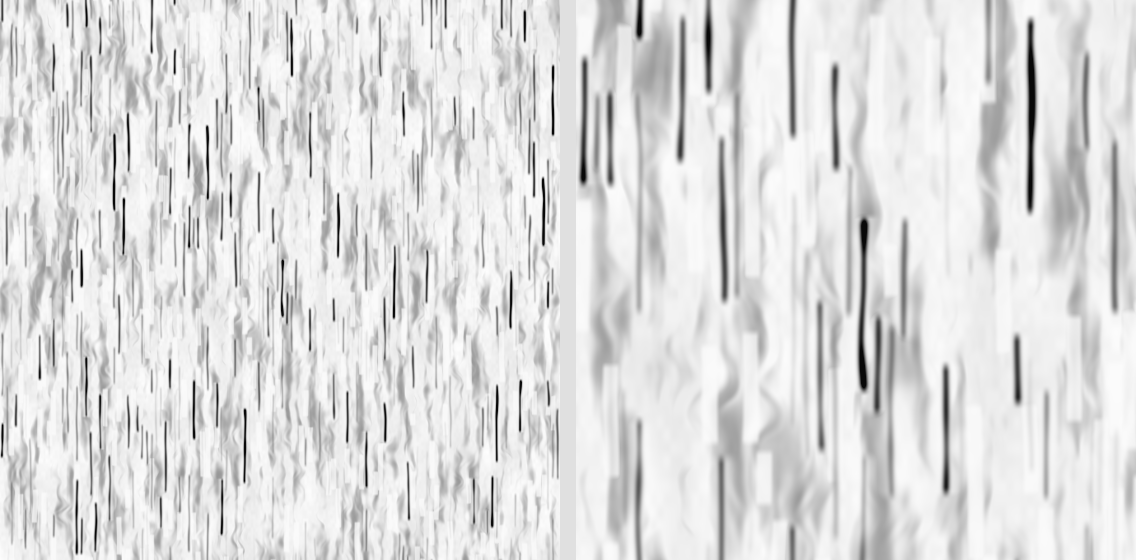
Left, the full canvas; right, a detail of the centre.
This texture map is drawn by a Shadertoy shader. Its source:

```glsl
// Pale fibrous surface, like combed bark or plaster, with dark upright cracks.
// Stretched, warped noise gives the soft grey fibres; narrow columns cut into
// random segments give the sharp cracks and the clean white strips beside them.

const float COLUMNS = 120.0;       // crack columns across the canvas
const float CRACK_ROWS = 6.0;      // crack cells up the canvas
const float STRIP_ROWS = 9.0;      // clean strip cells up the canvas
const float CRACK_WIDTH = 0.21;    // in columns
const float HALO_WIDTH = 0.75;     // in columns
const float CRACK_GAIN = 1.3;
const float CRACK_RARITY = 7.0;    // higher leaves fewer dark cracks
const float STRIP_SHARE = 0.28;
const float FIBRE_DEPTH = 0.34;
const float MOTTLE_DEPTH = 0.07;
const float PAPER = 0.985;
const float INK = 0.03;

float hash(vec2 p) {
    return fract(sin(dot(p, vec2(127.1, 311.7))) * 43758.5453);
}

float noise(vec2 p) {
    vec2 i = floor(p), f = fract(p);
    f = f * f * (3.0 - 2.0 * f);
    return mix(mix(hash(i), hash(i + vec2(1, 0)), f.x),
               mix(hash(i + vec2(0, 1)), hash(i + vec2(1, 1)), f.x), f.y);
}

// Upright fibres; finer layers are bent more, which makes slanted wisps.
float fibres(vec2 p) {
    float bend = noise(p * vec2(22.0, 26.0)) - 0.5;
    float curl = noise(p * vec2(45.0, 50.0) + 17.0) - 0.5;
    p.x += 0.007 * bend;
    float sum = 0.5 * noise(p * vec2(95.0, 13.0));
    p.x += 0.008 * curl;
    sum += 0.3 * noise(p * vec2(135.0, 27.0) + 31.0);
    p.x += 0.006 * curl;
    return sum + 0.2 * noise(p * vec2(200.0, 65.0) + 57.0);
}

// Random stretch of a column: x = inside mask, y = random value of the cell.
vec2 segment(float column, float y, float rows, float seed) {
    float t = y * rows + 7.0 * hash(vec2(column, seed));
    vec2 cell = vec2(column, floor(t) + seed);
    float start = 0.42 * hash(cell + 3.3);
    float end = 1.0 - 0.42 * hash(cell + 8.7);
    float along = fract(t);
    float inside = smoothstep(start, start + 0.05, along)
                 * (1.0 - smoothstep(end - 0.05, end, along));
    return vec2(inside, hash(cell + 0.5));
}

void mainImage(out vec4 fragColor, in vec2 fragCoord) {
    vec2 uv = fragCoord / iResolution.y;
    float x = uv.x * COLUMNS;
    float home = floor(x);
    float crack = 0.0, clean = 0.0;

    // Cracks and clean strips of the nearest columns
    for (int k = -1; k <= 1; k++) {
        float column = home + float(k);
        float wander = noise(vec2(column * 3.7, uv.y * 28.0)) - 0.5;
        float d = x - column - 0.5 + 0.3 * wander;

        vec2 gap = segment(column, uv.y, CRACK_ROWS, 11.0);
        float strength = gap.x * CRACK_GAIN * pow(gap.y, CRACK_RARITY);
        float wear = 0.6 + 0.7 * noise(vec2(column * 5.1, uv.y * 45.0));
        float width = CRACK_WIDTH * (0.75 + 0.5 * wear * gap.y);
        crack += strength * wear * exp(-d * d / (width * width));

        float halo = exp(-d * d / (HALO_WIDTH * HALO_WIDTH));
        clean = max(clean, min(1.0, 1.6 * strength) * halo);

        vec2 strip = segment(column, uv.y, STRIP_ROWS, 47.0);
        float pale = strip.x * step(strip.y, STRIP_SHARE);
        clean = max(clean, 0.85 * pale * (1.0 - smoothstep(0.35, 0.75, abs(d))));
    }

    // Soft grey ground, wiped clean beside cracks and on strips
    float fibre = FIBRE_DEPTH * smoothstep(0.42, 0.85, fibres(uv));
    float mottle = MOTTLE_DEPTH * noise(uv * vec2(38.0, 16.0) + 83.0);
    float grain = 0.03 * (noise(uv * vec2(240.0, 130.0)) - 0.5);
    float tone = PAPER - (fibre + mottle + grain) * (1.0 - 0.9 * clean);

    tone = mix(tone, INK, clamp(crack, 0.0, 1.0));
    fragColor = vec4(vec3(clamp(tone, 0.0, 1.0)), 1.0);
}
```
